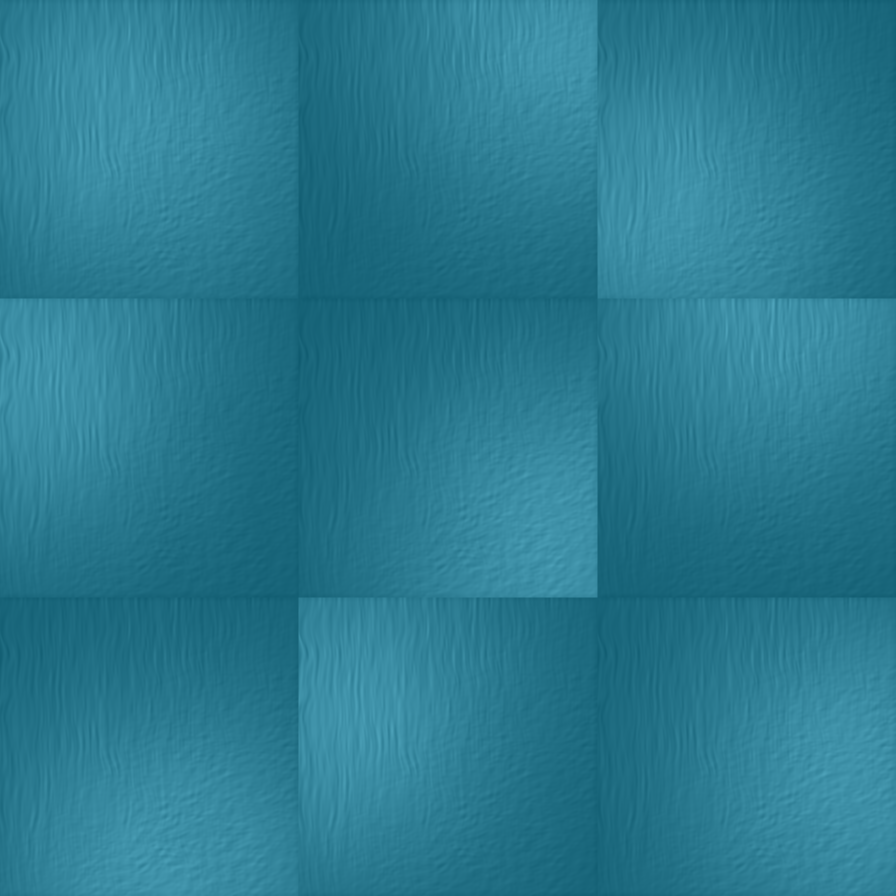
Write a WebGL 1 fragment shader that draws this texture.

```glsl
precision highp float;
uniform vec2 u_resolution;

const float TILES = 3.0;
const vec3 SHADE_COLOR = vec3(0.085, 0.385, 0.465);
const vec3 GLOW_COLOR = vec3(0.245, 0.57, 0.66);
const float GLOW_FALLOFF = 2.6;
const float GRAIN_STRENGTH = 0.075;
const float MOTTLE_STRENGTH = 0.09;
const vec2 RELIEF_STEP = vec2(0.004, -0.003);
const vec2 STROKE_SCALE = vec2(80.0, 11.0);
const vec2 PEBBLE_SCALE = vec2(34.0, 62.0);
const float EDGE_WIDTH = 0.018;
const float EDGE_SHADE = 0.10;

// Glow centre within each tile: one line per row, bottom row first
const mat3 GLOW_X = mat3(0.55, 0.15, 0.85,
                         0.10, 0.85, 0.60,
                         0.42, 0.85, 0.25);
const mat3 GLOW_Y = mat3(0.10, 0.60, 0.40,
                         0.75, 0.20, 0.95,
                         0.58, 0.85, 0.30);

float hash(vec2 p) {
  p = fract(p * vec2(0.1031, 0.1137));
  p += dot(p, p.yx + 33.33);
  return fract((p.x + p.y) * p.x * 7.31);
}

float noise(vec2 p) {
  vec2 i = floor(p);
  vec2 f = fract(p);
  f = f * f * (3.0 - 2.0 * f);
  return mix(mix(hash(i), hash(i + vec2(1.0, 0.0)), f.x),
             mix(hash(i + vec2(0.0, 1.0)), hash(i + vec2(1.0, 1.0)), f.x), f.y);
}

vec3 oneHot(float index) {
  return 1.0 - step(0.5, abs(index - vec3(0.0, 1.0, 2.0)));
}

vec2 glowCentre(vec2 cell) {
  vec3 column = oneHot(cell.x);
  vec3 row = oneHot(cell.y);
  return vec2(dot(column, GLOW_X * row), dot(column, GLOW_Y * row));
}

// Paint height: upright brush strokes that turn pebbly at the lower right
float paintHeight(vec2 p) {
  vec2 q = p + 0.025 * vec2(noise(p * vec2(8.0, 10.0)), noise(p * 9.0 + 40.0));
  float strokes = noise(q * STROKE_SCALE)
                + 0.5 * noise(q * STROKE_SCALE * 2.1 + 17.0);
  vec2 slanted = vec2(q.x + 0.4 * q.y, q.y - 0.4 * q.x) + 3.0;
  float pebbles = noise(slanted * PEBBLE_SCALE)
                + 0.4 * noise(slanted * PEBBLE_SCALE * 1.9 + 29.0);
  float pebbly = smoothstep(0.6, 1.5, p.x + 1.0 - p.y);
  return mix(strokes, pebbles, 0.85 * pebbly);
}

vec3 tileColor(vec2 uv) {
  vec2 cell = clamp(floor(uv * TILES), 0.0, TILES - 1.0);
  vec2 p = uv * TILES - cell;

  // Soft reflected light
  vec2 away = p - glowCentre(cell);
  float glow = exp(-GLOW_FALLOFF * dot(away, away));
  float mottle = noise(p * vec2(7.0, 5.0) + cell * 11.0) - 0.5;
  float light = glow + MOTTLE_STRENGTH * mottle * (0.3 + glow);

  // Thin shaded rim
  vec2 rim = min(p, 1.0 - p);
  light -= EDGE_SHADE * (1.0 - smoothstep(0.0, EDGE_WIDTH, min(rim.x, rim.y)));

  // Raking light over the brushed relief
  float slope = paintHeight(p + RELIEF_STEP) - paintHeight(p - RELIEF_STEP);
  float patches = 0.6 + 0.8 * noise(p * 6.0 + 5.0);
  float grain = GRAIN_STRENGTH * slope * patches * (0.4 + 0.6 * glow);

  return mix(SHADE_COLOR, GLOW_COLOR, light) + grain * vec3(0.9, 1.0, 1.0);
}

void main() {
  // Four samples per pixel smooth the seams and the grain
  vec3 color = vec3(0.0);
  for (int i = 0; i < 4; i++) {
    float k = float(i);
    vec2 offset = vec2(mod(k, 2.0), floor(k * 0.5)) * 0.5 - 0.25;
    color += tileColor((gl_FragCoord.xy + offset) / u_resolution);
  }
  gl_FragColor = vec4(color * 0.25, 1.0);
}
```
